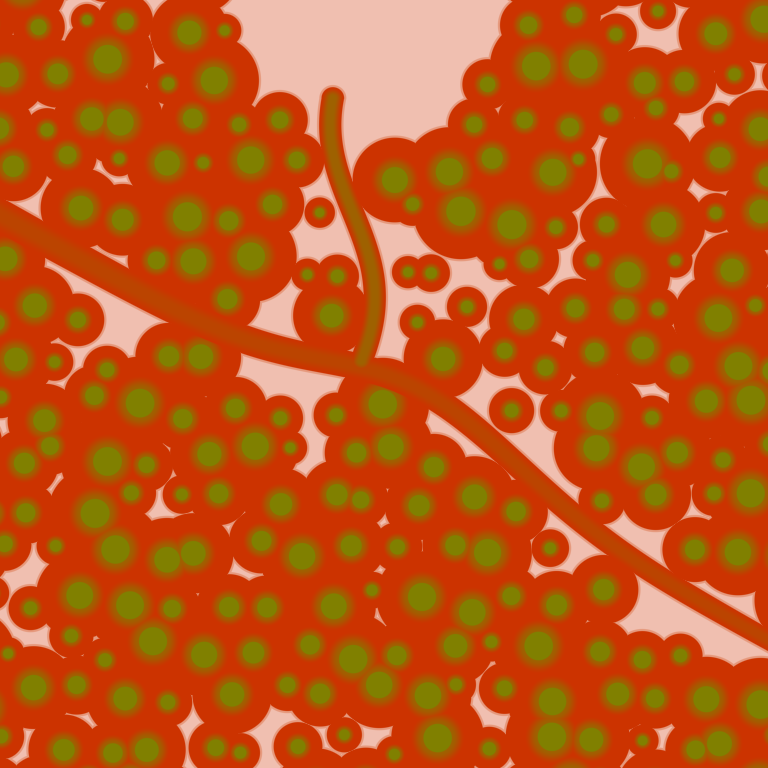
A three.js fragment shader for this pattern:

```glsl
// Olive-centred red spots crowding a pale ground, crossed by a curved vein with one side branch.
varying vec2 vUv;

const vec3 PALE = vec3(0.94, 0.75, 0.69);
const vec3 RIM = vec3(0.90, 0.60, 0.49);
const vec3 RED = vec3(0.80, 0.20, 0.00);
const vec3 OLIVE = vec3(0.50, 0.50, 0.00);

const float CELLS = 16.0;          // spots across the canvas
const float JITTER = 0.54;         // wander inside a cell
const float CORE_MIN = 0.006;
const float CORE_MAX = 0.0192;
const float DISC_RATIO = 3.25;     // red disc radius over core radius
const float GLOW_REACH = 1.95;     // glow radius over core radius
const float GLOW_LEVEL = 0.6;
const float VEIN_LEVEL = 0.22;
const float BRANCH_LEVEL = 0.6;
const float BRANCH_WIDTH = 0.0145;
const vec2 BRANCH_SPAN = vec2(0.53, 0.872);
const float CLEARANCE = 0.037;     // spot centres keep this far from the veins
const vec2 GAP_CENTRE = vec2(0.475, 1.0);
const vec2 GAP_SIZE = vec2(0.18, 0.195);
const float RIM_WIDTH = 0.0028;
const float SOFT = 0.001;

vec3 hash3(vec2 p) {
  vec3 q = fract(vec3(p.xyx) * vec3(0.1031, 0.1030, 0.0973));
  q += dot(q, q.yxz + 33.33);
  return fract((q.xxy + q.yzz) * q.zyx);
}

// Distance to the centre line of the main vein: a slope with one soft bump.
float veinDistance(vec2 p) {
  float u = (p.x - 0.55) / 0.18;
  float bump = 0.075 * exp(-u * u);
  float slope = -0.553 - 2.0 * u * bump / 0.18;
  return abs(p.y - 0.72 + 0.553 * p.x - bump) / sqrt(1.0 + slope * slope);
}

// Distance to the centre line of the wavy branch, with round ends.
float branchDistance(vec2 p) {
  float y = clamp(p.y, BRANCH_SPAN.x, BRANCH_SPAN.y);
  float phase = 14.0 * (0.725 - y);
  float slope = -0.406 * cos(phase);
  float across = (p.x - 0.459 - 0.029 * sin(phase)) / sqrt(1.0 + slope * slope);
  return length(vec2(across, p.y - y));
}

bool isFree(vec2 c) {
  return veinDistance(c) > CLEARANCE
      && branchDistance(c) > CLEARANCE
      && length((c - GAP_CENTRE) / GAP_SIZE) > 1.0;
}

// Returns distance to the nearest disc edge (x) and the olive amount (y).
vec2 spots(vec2 p) {
  vec2 result = vec2(1.0, 0.0);
  vec2 home = floor(p * CELLS);
  for (int j = -2; j <= 2; j++) {
    for (int i = -2; i <= 2; i++) {
      vec2 cell = home + vec2(float(i), float(j));
      vec3 rnd = hash3(cell + 57.0);
      vec2 stagger = vec2(0.5 * mod(cell.y, 2.0) - 0.25, 0.0);
      vec2 centre = (cell + 0.5 + stagger + (rnd.xy - 0.5) * JITTER) / CELLS;
      if (isFree(centre)) {
        float core = mix(CORE_MIN, CORE_MAX, rnd.z);
        float d = length(p - centre);
        float glow = GLOW_LEVEL * (1.0 - smoothstep(1.0, GLOW_REACH, d / core));
        float olive = mix(1.0, glow, smoothstep(-SOFT, SOFT, d - core));
        result = vec2(min(result.x, d - core * DISC_RATIO), max(result.y, olive));
      }
    }
  }
  return result;
}

// Olive amount fading from the middle of a vein to its sides.
float veinTint(float d, float width, float level) {
  return level * (1.0 - smoothstep(0.2, 1.0, d / width));
}

void main() {
  vec2 p = vUv;
  vec2 spot = spots(p);

  float veinWidth = mix(0.021, 0.013, p.x);
  float vein = veinDistance(p);
  float branch = branchDistance(p);
  float stem = min(vein - veinWidth, branch - BRANCH_WIDTH);
  float stemOlive = max(veinTint(vein, veinWidth, VEIN_LEVEL),
                        veinTint(branch, BRANCH_WIDTH, BRANCH_LEVEL));

  // Veins lie over the spots; both share one thin darker rim on the ground.
  float edge = min(spot.x, stem);
  float olive = mix(stemOlive, spot.y, smoothstep(-SOFT, SOFT, stem));
  vec3 ground = mix(RIM, PALE, smoothstep(RIM_WIDTH - SOFT, RIM_WIDTH + SOFT, edge));
  vec3 color = mix(mix(RED, OLIVE, olive), ground, smoothstep(-SOFT, SOFT, edge));
  gl_FragColor = vec4(color, 1.0);
}
```
